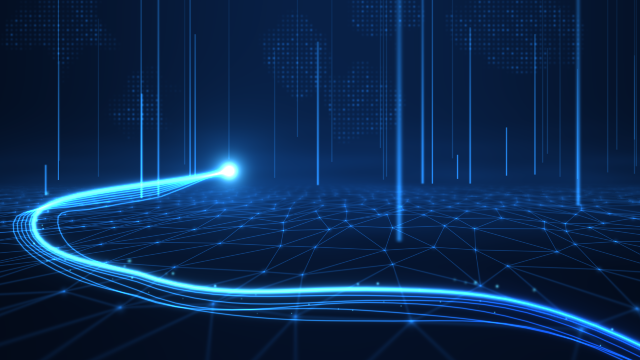
Write a WebGL 1 fragment shader that draws this background.

```glsl
precision highp float;
// Night-blue data landscape: light beams, dotted map, mesh floor and a glowing ribbon.
uniform vec2 u_resolution;

const vec3 NAVY = vec3(0.016, 0.06, 0.145);
const vec3 HAZE = vec3(0.035, 0.155, 0.31);
const vec3 STEEL = vec3(0.08, 0.34, 0.63);
const vec3 SKY = vec3(0.15, 0.56, 0.92);
const vec3 CYAN = vec3(0.4, 0.95, 1.0);
const vec3 ROYAL = vec3(0.06, 0.32, 0.9);
const float HORIZON = 0.525;
const float CENTRE_X = 0.89;
const float MAP_PITCH = 0.013;
const vec2 MESH_CELL = vec2(0.72, 1.25);
const vec2 HEAD = vec2(0.637, 0.525);
const int STRANDS = 7;
const int STEPS = 48;

float hash(vec2 p) { return fract(sin(dot(p, vec2(127.1, 311.7))) * 43758.5); }
vec2 hash2(vec2 p) { return vec2(hash(p), hash(p + 19.7)); }
float soft(float d, float w) { return exp(-d * d / (w * w)); }

float slope(vec2 c, vec2 f, vec2 o) { return dot(hash2(c + o) - 0.5, f - o) * 2.0; }
float gradientNoise(vec2 p) {
  vec2 c = floor(p), f = fract(p), u = f * f * (3.0 - 2.0 * f), e = vec2(1, 0);
  return mix(mix(slope(c, f, e.yy), slope(c, f, e.xy), u.x),
             mix(slope(c, f, e.yx), slope(c, f, e.xx), u.x), u.y);
}
float segment(vec2 p, vec2 a, vec2 b) {
  vec2 d = b - a;
  return length(p - a - d * clamp(dot(p - a, d) / (dot(d, d) + 1e-7), 0.0, 1.0));
}

// Vertical beams, brightest near the foot
float beam(vec2 p, float x, float foot, float top, float w) {
  float span = smoothstep(foot - w, foot + w, p.y) * smoothstep(top + w, top - w, p.y);
  return soft(p.x - x, w) * span * mix(0.9, 0.4, smoothstep(foot, 1.0, p.y));
}
float beams(vec2 p) {
  float b = beam(p, 0.162, 0.5, 1.1, 0.0016) + beam(p, 0.394, 0.45, 0.74, 0.003);
  b += beam(p, 0.392, 0.45, 1.1, 0.002) + beam(p, 0.44, 0.455, 1.1, 0.003);
  b += beam(p, 0.528, 0.51, 1.1, 0.002) + beam(p, 0.542, 0.51, 0.905, 0.002);
  b += beam(p, 0.883, 0.486, 0.884, 0.003) + beam(p, 1.109, 0.33, 1.1, 0.008);
  b += beam(p, 1.174, 0.49, 1.1, 0.004) + beam(p, 1.201, 0.49, 1.1, 0.002);
  b += beam(p, 1.306, 0.49, 0.924, 0.0025) + beam(p, 1.606, 0.43, 1.1, 0.006);
  b += beam(p, 1.486, 0.515, 0.905, 0.002) + beam(p, 1.271, 0.503, 0.57, 0.002);
  b += beam(p, 1.407, 0.512, 0.646, 0.002) + beam(p, 0.127, 0.458, 0.542, 0.003);
  for (int i = 0; i < 20; i++) {
    vec2 r = hash2(vec2(i, 3));
    b += 0.3 * beam(p, 1.78 - 1.7 * r.x * r.x, 0.5 + 0.12 * r.y, 0.62 + 0.6 * hash(r), 0.0018);
  }
  return b;
}

// Dotted continents
float blob(vec2 p, float x, float y, float w, float h) {
  return 1.0 - length((p - vec2(x, y)) / vec2(w, h));
}
float dottedMap(vec2 p) {
  vec2 id = floor(p / MAP_PITCH), c = (id + 0.5) * MAP_PITCH;
  float land = max(blob(c, 0.82, 0.84, 0.1, 0.12), blob(c, 1.0, 0.71, 0.12, 0.11));
  land = max(land, max(blob(c, 1.06, 0.96, 0.11, 0.09), blob(c, 1.43, 0.92, 0.19, 0.13)));
  land = max(land, 0.5 * max(blob(c, 0.17, 0.94, 0.15, 0.12), blob(c, 0.39, 0.71, 0.09, 0.1)));
  land = smoothstep(0.0, 0.25, land + 0.6 * gradientNoise(c * 14.0));
  return soft(length(p - c), 0.0036) * land * mix(0.25, 0.9, pow(hash(id), 3.0));
}

// Triangle mesh in perspective, sharpest at middle depth
vec2 node(vec2 id) {
  vec2 w = (id + 0.6 * (hash2(id) - 0.5)) * MESH_CELL;
  float lift = 0.22 * gradientNoise(id * 0.43 + 5.0), z = max(w.y, 0.4);
  return vec2(CENTRE_X + w.x / z, HORIZON - (1.0 - lift) / z);
}
float mesh(vec2 p) {
  float depth = max(HORIZON - p.y, 0.03), glow = 0.0;
  float blur = 0.0014 + 0.024 * max(abs(depth - 0.19) - 0.06, 0.0);
  vec2 base = floor(vec2(p.x - CENTRE_X, 1.0) / depth / MESH_CELL), e = vec2(1, 0);
  for (int j = -2; j <= 1; j++) for (int i = -2; i <= 1; i++) {
    vec2 id = base + vec2(i, j), a = node(id);
    float d = min(segment(p, a, node(id + e)), segment(p, a, node(id + e.yx)));
    d = min(d, segment(p, a, node(id + 1.0)));
    glow += soft(d, blur) * 0.0016 / (blur + 0.0016);
    glow += 0.5 * soft(length(p - a), 0.004 + 2.0 * blur);
  }
  return glow * smoothstep(0.03, 0.16, depth);
}

// Ribbon spine: four joined cubic curves, t in 0..4
vec2 cubic(vec2 a, vec2 b, vec2 c, vec2 d, float t) {
  float s = 1.0 - t;
  return s * s * s * a + 3.0 * s * t * (s * b + t * c) + t * t * t * d;
}
vec2 spine(float t) {
  vec2 bend = vec2(0.093, 0.38), dip = vec2(0.382, 0.241), crest = vec2(1.019, 0.197);
  if (t < 1.0) return cubic(HEAD, vec2(0.37, 0.472), vec2(0.093, 0.472), bend, t);
  if (t < 2.0) return cubic(bend, vec2(0.093, 0.294), vec2(0.255, 0.269), dip, t - 1.0);
  if (t < 3.0) return cubic(dip, vec2(0.602, 0.162), vec2(0.787, 0.199), crest, t - 2.0);
  return cubic(crest, vec2(1.319, 0.192), vec2(1.481, 0.185), vec2(1.806, 0.028), t - 3.0);
}
vec2 strand(float t, float k) {
  float w = k > 5.5 ? -1.2 : k / 5.0;
  float sag = 0.035 * abs(w) * smoothstep(0.0, 0.3, t) * smoothstep(1.0, 0.5, t);
  float drop = 0.075 * max(w, 0.0) * smoothstep(0.9, 2.2, t) * (1.0 + 0.18 * sin(t * 4.0 + k * 1.7));
  return vec2(-0.058 * w * soft(t - 1.1, 0.58), -sag - drop);
}
vec3 ribbon(vec2 p) {
  float dist[STRANDS];
  for (int k = 0; k < STRANDS; k++) dist[k] = 9.0;
  vec2 a = HEAD;
  float t0 = 0.0;
  for (int i = 1; i <= STEPS; i++) {
    float t = 4.0 * float(i) / float(STEPS);
    vec2 b = spine(t);
    for (int k = 0; k < STRANDS; k++)
      dist[k] = min(dist[k], segment(p, a + strand(t0, float(k)), b + strand(t, float(k))));
    a = b;
    t0 = t;
  }
  float right = smoothstep(0.8, 1.6, p.x), d = dist[0];
  vec3 tint = mix(SKY, ROYAL, right);
  vec3 light = mix(CYAN, SKY, right) * soft(d, 0.0062) + tint * (0.45 * soft(d, 0.014) + 0.16 * exp(-d * 28.0));
  for (int k = 1; k < STRANDS; k++)
    light += tint * (0.7 * soft(dist[k], 0.002) + 0.06 * soft(dist[k], 0.01));
  for (int i = 0; i < 50; i++) { // sparks
    vec2 r = hash2(vec2(i, 41)), q = hash2(r * 37.0);
    vec2 c = spine(0.7 + 3.2 * r.x) + vec2(0.05, 0.11) * (q - vec2(0.5, 0.65));
    light += CYAN * 0.6 * r.y * soft(length(p - c), 0.0018 + 0.0035 * q.y * q.y);
  }
  return light;
}

void main() {
  vec2 p = gl_FragCoord.xy / u_resolution.y;
  // Backdrop and misty horizon
  float side = soft(p.x - 0.95, 0.85);
  float mist = soft(p.y - 0.46, 0.13) * (0.85 + 0.5 * gradientNoise(p * vec2(4, 26)));
  vec3 col = (NAVY + HAZE * 0.85 * mist) * mix(0.55, 1.0, side);
  col += HAZE * 0.42 * side * smoothstep(0.4, 0.65, p.y);
  col += STEEL * 0.6 * dottedMap(p) + SKY * 0.75 * beams(p);
  if (p.y < HORIZON) col += STEEL * 0.72 * mesh(p);
  if (p.y < 0.64) col += ribbon(p);
  // Flare at the ribbon head
  float r = length(p - HEAD);
  col += soft(r, 0.019) + CYAN * 0.55 * soft(r, 0.04) + SKY * 0.42 * exp(-r * 13.0);
  gl_FragColor = vec4(min(col, 1.0), 1.0);
}
```
